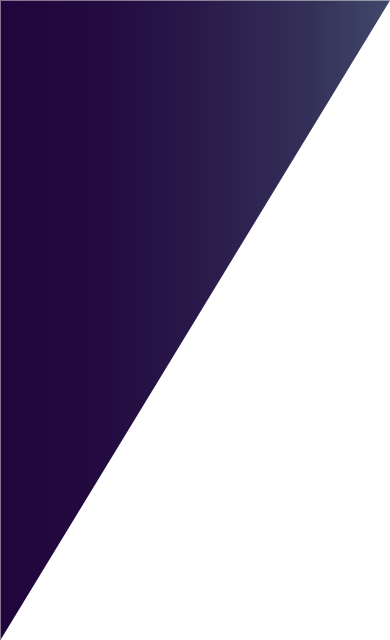
Write a WebGL 2 fragment shader that draws this background.

```glsl
#version 300 es
precision highp float;

uniform vec2 u_resolution;
out vec4 outColor;

const vec3 PAPER  = vec3(1.0);
const vec3 INDIGO = vec3(0.125, 0.020, 0.238);
const vec3 PLUM   = vec3(0.137, 0.042, 0.250);
const vec3 VIOLET = vec3(0.160, 0.096, 0.287);
const vec3 DUSK   = vec3(0.205, 0.192, 0.350);
const vec3 SLATE  = vec3(0.250, 0.285, 0.418);

// Position of x between two stops, clamped to 0..1
float ramp(float start, float end, float x) {
    return clamp((x - start) / (end - start), 0.0, 1.0);
}

// Horizontal gradient, dark at the left and slate at the right
vec3 duskGradient(float x) {
    vec3 color = mix(INDIGO, PLUM, ramp(0.0, 0.27, x));
    color = mix(color, VIOLET, ramp(0.27, 0.5, x));
    color = mix(color, DUSK, ramp(0.5, 0.8, x));
    return mix(color, SLATE, ramp(0.8, 1.0, x));
}

// Signed distance to the line through a and b, negative on its left side
float lineDistance(vec2 p, vec2 a, vec2 b) {
    vec2 dir = normalize(b - a);
    return dot(p - a, vec2(dir.y, -dir.x));
}

// Signed distance to a triangle with counter-clockwise corners
float triangleDistance(vec2 p, vec2 a, vec2 b, vec2 c) {
    return max(lineDistance(p, a, b), max(lineDistance(p, b, c), lineDistance(p, c, a)));
}

void main() {
    // Height is one unit, width follows the aspect
    vec2 p = gl_FragCoord.xy / u_resolution.y;
    float width = u_resolution.x / u_resolution.y;
    float pixel = 1.0 / u_resolution.y;

    // Upper-left triangle with a hairline margin on its straight sides
    float margin = 0.0007;
    float d = triangleDistance(p, vec2(margin, 0.0), vec2(width, 1.0 - margin),
                               vec2(margin, 1.0 - margin));
    float coverage = clamp(0.5 - d / pixel, 0.0, 1.0);

    outColor = vec4(mix(PAPER, duskGradient(p.x / width), coverage), 1.0);
}
```
